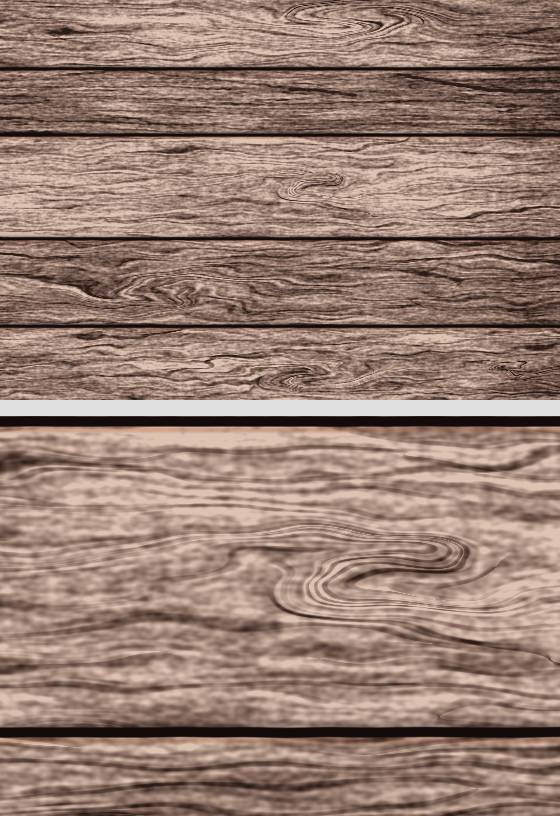
Top, the full canvas; bottom, a detail of the centre.
Write a Shadertoy shader that draws this texture.

```glsl
// Five weathered brown wood planks with swirling knots, cracks and dark seams.

const int PLANKS = 5;
const int KNOTS = 6;
const float SEAM_HALF = 0.0042;

// Seam heights from bottom to top, in canvas heights
const float SEAM[6] = float[6](-0.03, 0.184, 0.403, 0.662, 0.828, 1.03);
// Base lightness of each plank
const float PLANK_TONE[5] = float[5](0.71, 0.54, 0.76, 0.53, 0.74);
// Knots: centre x, centre y, half length, twist in radians
const vec4 KNOT[6] = vec4[6](
    vec4(0.766, 0.062, 0.120, 3.2), vec4(1.268, 0.082, 0.060, 4.4),
    vec4(0.400, 0.268, 0.160, -2.7), vec4(0.785, 0.540, 0.120, 3.6),
    vec4(1.159, 0.754, 0.025, 3.0), vec4(0.860, 0.950, 0.165, -3.0));

const vec3 DARK_WOOD = vec3(0.16, 0.105, 0.085);
const vec3 MID_WOOD = vec3(0.51, 0.40, 0.355);
const vec3 LIGHT_WOOD = vec3(0.87, 0.765, 0.70);
const vec3 SEAM_COLOR = vec3(0.075, 0.045, 0.04);
const vec3 EDGE_COLOR = vec3(0.66, 0.44, 0.34);

vec2 hashGradient(vec2 cell) {
    vec3 q = fract(cell.xyx * vec3(0.1031, 0.1030, 0.0973));
    q += dot(q, q.yzx + 33.33);
    float angle = 6.2832 * fract((q.x + q.y) * q.z);
    return vec2(cos(angle), sin(angle));
}

float gradientNoise(vec2 p) {
    vec2 i = floor(p), f = fract(p);
    vec2 u = f * f * f * (f * (f * 6.0 - 15.0) + 10.0);
    vec2 e = vec2(0.0, 1.0);
    float a = dot(hashGradient(i), f);
    float b = dot(hashGradient(i + e.yx), f - e.yx);
    float c = dot(hashGradient(i + e.xy), f - e.xy);
    float d = dot(hashGradient(i + e.yy), f - e.yy);
    return mix(mix(a, b, u.x), mix(c, d, u.x), u.y);
}

// Twists and tightens the grain around a plank's knots; z is the knot weight
vec3 twistAroundKnots(vec2 p, float low, float high) {
    float weight = 0.0;
    for (int k = 0; k < KNOTS; k++) {
        vec4 knot = KNOT[k];
        if (knot.y < low || knot.y > high) continue;
        vec2 size = knot.z * vec2(1.0, 0.26);
        vec2 d = (p - knot.xy) / size;
        vec2 q = d * 1.2 + knot.xy * 40.0;
        d += 0.45 * vec2(gradientNoise(q), gradientNoise(q + 19.0));
        float fall = exp(-dot(d, d));
        float c = cos(knot.w * fall), s = sin(knot.w * fall);
        p = knot.xy + mat2(c, s, -s, c) * d * size * (1.0 + 0.7 * fall);
        weight = max(weight, fall);
    }
    return vec3(p, weight);
}

// Slow waviness of the fibres
vec2 bendFibres(vec2 p) {
    p.y += 0.014 * gradientNoise(p * vec2(1.5, 5.0));
    p.y += 0.004 * gradientNoise(p * vec2(6.0, 18.0));
    return p;
}

// Thin dark line along the zero contour of stretched noise; width is in cells
float contourLine(vec2 p, float width) {
    float n = gradientNoise(p);
    float slope = (gradientNoise(p + vec2(0.0, 0.05)) - n) / 0.05;
    return 1.0 - smoothstep(0.3 * width, width, abs(n) / (abs(slope) + 0.02));
}

// Layered fibres stretched along x
float fibres(vec2 p) {
    return 0.24 * gradientNoise(p * vec2(1.6, 34.0))
         + 0.30 * gradientNoise(p * vec2(3.0, 80.0))
         + 0.46 * gradientNoise(p * vec2(7.0, 150.0))
         - 0.24 * (contourLine(p * vec2(2.2, 48.0) + 11.0, 0.17) - 0.3);
}

// Fine rough speckle of the sawn surface
float speckle(vec2 p) {
    return 0.34 * gradientNoise(p * vec2(55.0, 180.0))
         + 0.22 * gradientNoise(p * vec2(130.0, 210.0) + 7.0);
}

// Long thin splits that swell and fade along their length
float cracks(vec2 p) {
    float presence = smoothstep(0.02, 0.30, gradientNoise(p * vec2(1.9, 8.0) + 31.7));
    p.y += 0.003 * gradientNoise(p * vec2(30.0, 60.0));
    return presence * contourLine(p * vec2(1.6, 14.0), 0.02 + 0.06 * presence);
}

// Short dark pores
float pores(vec2 p) {
    return smoothstep(0.26, 0.48, gradientNoise(p * vec2(13.0, 120.0) + 57.3));
}

vec3 woodRamp(float tone) {
    float t = clamp(tone, 0.0, 1.0) * 2.0;
    return t < 1.0 ? mix(DARK_WOOD, MID_WOOD, t) : mix(MID_WOOD, LIGHT_WOOD, t - 1.0);
}

void mainImage(out vec4 fragColor, in vec2 fragCoord) {
    vec2 uv = fragCoord / iResolution.xy;
    vec2 p = fragCoord / iResolution.y;
    float pixel = 1.0 / iResolution.y;

    // Find the plank
    int plank = 0;
    for (int i = 1; i < PLANKS; i++) if (p.y > SEAM[i]) plank = i;
    float low = SEAM[plank], high = SEAM[plank + 1];

    // Grain, cracks and blotches, shifted per plank
    vec3 flow = twistAroundKnots(p, low, high);
    vec2 shift = vec2(17.3, 5.7) * float(plank + 1);
    vec2 grain = bendFibres(flow.xy + shift);
    float tone = PLANK_TONE[plank] - 0.07 * flow.z;
    tone += fibres(grain) * (1.0 + 0.4 * flow.z) + speckle(p + shift);
    tone += 0.20 * gradientNoise((p + shift) * vec2(2.2, 8.0));
    tone -= 0.55 * cracks(grain) + 0.24 * pores(grain);

    // Shade the canvas corners, most on the right
    tone -= 0.40 * smoothstep(0.36, 0.95, length(uv - vec2(0.36, 0.5)));
    vec3 color = woodRamp(tone);

    // Worn plank edges and dark seams
    float wobble = 0.0008 * gradientNoise(p * vec2(25.0, 3.0));
    float below = high - p.y + wobble, above = p.y - low - wobble;
    color *= 1.0 - 0.3 * exp(-max(above - SEAM_HALF, 0.0) / 0.005);
    float rim = smoothstep(0.004, 0.006, below) * (1.0 - smoothstep(0.007, 0.011, below));
    color = mix(color, EDGE_COLOR * (0.6 + 0.5 * tone), 0.55 * rim);
    float seam = 1.0 - smoothstep(SEAM_HALF - pixel, SEAM_HALF + pixel, min(below, above));
    color = mix(color, SEAM_COLOR, seam);

    fragColor = vec4(color, 1.0);
}
```
